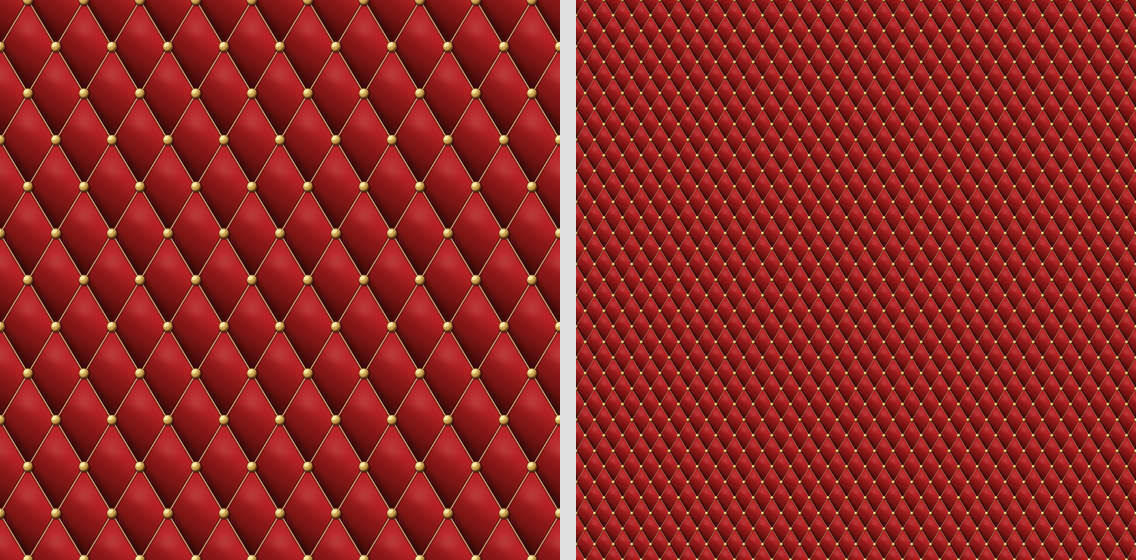
Left, the tile; right, the same tile 3 across and 3 down.
Write a WebGL 1 fragment shader that draws this pattern.

```glsl
precision highp float;
// Tufted red leather in diamond panels, with gold piping and round gold studs.

uniform vec2 u_resolution;

const vec2 REPEATS = vec2(10.0, 6.0);
const float PIPING_HALF_WIDTH = 0.00115;
const float STUD_RADIUS = 0.0088;

const vec3 LEATHER_DEEP = vec3(0.29, 0.045, 0.035);
const vec3 LEATHER_MID = vec3(0.51, 0.085, 0.08);
const vec3 LEATHER_LIT = vec3(0.72, 0.13, 0.145);
const vec3 LEATHER_SHEEN = vec3(0.74, 0.27, 0.26);
const vec3 GOLD_DARK = vec3(0.40, 0.24, 0.07);
const vec3 GOLD_MID = vec3(0.80, 0.63, 0.31);
const vec3 GOLD_PALE = vec3(0.98, 0.92, 0.66);
const vec3 PIPING_GOLD = vec3(0.84, 0.61, 0.42);

// Offset from the nearest point of a unit lattice shifted by origin.
vec2 latticeOffset(vec2 p, vec2 origin) {
  return fract(p - origin + 0.5) - 0.5;
}

// Panel coordinates: the diamond is |x| + |y| < 1.
vec2 panelCoord(vec2 p) {
  vec2 a = latticeOffset(p, vec2(0.0));
  vec2 b = latticeOffset(p, vec2(0.5));
  return 2.0 * (abs(a.x) + abs(a.y) < 0.5 ? a : b);
}

// Canvas offset from the nearest stud, which sits on a panel corner.
vec2 studOffset(vec2 p, vec2 repeats) {
  vec2 a = latticeOffset(p, vec2(0.5, 0.0)) / repeats;
  vec2 b = latticeOffset(p, vec2(0.0, 0.5)) / repeats;
  return dot(a, a) < dot(b, b) ? a : b;
}

// Coverage of a shape from its signed distance.
float coverage(float dist, float pixel) {
  return 1.0 - smoothstep(-0.6 * pixel, 0.6 * pixel, dist);
}

// Padded leather, deepest along the lower left seam.
vec3 leather(vec2 d) {
  float slope = d.y + 0.42 * d.x;
  vec3 color = mix(LEATHER_DEEP, LEATHER_MID, smoothstep(-0.85, -0.12, slope));
  color = mix(color, LEATHER_LIT, smoothstep(-0.24, 0.5, slope));

  // Soft sheen whose lower rim follows the swell of the padding.
  vec2 s = (d - vec2(0.0, 0.38)) / vec2(0.42, 0.32);
  float rim = smoothstep(-0.02, 0.22, d.y - 0.12 + 0.2 * d.x);
  color = mix(color, LEATHER_SHEEN, 0.65 * exp(-1.6 * dot(s, s)) * rim);

  // The lower left edge rolls down into the seam.
  float edge = 1.0 + d.x + d.y;
  float underside = smoothstep(0.2, -0.35, d.y + 0.5 * d.x);
  return color * (1.0 - 0.3 * underside * (1.0 - smoothstep(0.0, 0.4, edge)));
}

// Domed metal stud; q is the offset in units of its radius.
vec3 stud(vec2 q) {
  float height = sqrt(max(1.0 - dot(q, q), 0.0));
  float light = dot(vec3(q, height), normalize(vec3(-0.45, 0.55, 0.8)));
  vec3 color = mix(GOLD_DARK, GOLD_MID, smoothstep(-0.2, 0.6, light));
  return mix(color, GOLD_PALE, smoothstep(0.65, 0.97, light));
}

void main() {
  vec2 p = gl_FragCoord.xy / u_resolution * REPEATS;
  float pixel = 1.0 / min(u_resolution.x, u_resolution.y);

  vec2 panel = panelCoord(p);
  vec3 color = leather(panel);

  // Gold piping in a dark crease.
  float seam = (1.0 - abs(panel.x) - abs(panel.y)) / (2.0 * length(REPEATS));
  color *= 1.0 - 0.5 * (1.0 - smoothstep(PIPING_HALF_WIDTH, 0.004, seam));
  color = mix(color, PIPING_GOLD, coverage(seam - PIPING_HALF_WIDTH, pixel));

  // Studs with a shadow cast below.
  vec2 offset = studOffset(p, REPEATS);
  float shadow = length(offset - vec2(0.0006, -0.0014));
  color *= 1.0 - 0.6 * (1.0 - smoothstep(0.8 * STUD_RADIUS, 1.35 * STUD_RADIUS, shadow));
  float studMask = coverage(length(offset) - STUD_RADIUS, pixel);
  color = mix(color, stud(offset / STUD_RADIUS), studMask);

  gl_FragColor = vec4(color, 1.0);
}
```
